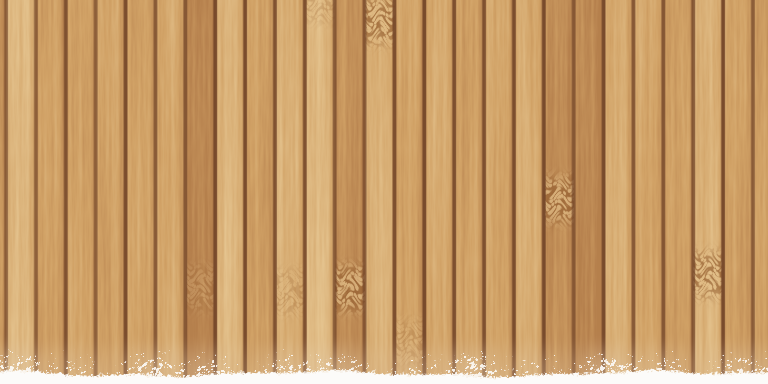
Write a WebGL 1 fragment shader that draws this texture.

```glsl
precision highp float;
uniform vec2 u_resolution;

// Layout, in canvas heights
const float PITCH = 0.0778;
const float FIRST_SEAM = 0.0165;
const float TORN_EDGE = 0.027;
const float WEAR_TOP = 0.135;

// Slat character, by slat number from the left
const vec4 DARK_SLATS = vec4(7.0, 12.0, 19.0, 20.0);
const vec4 LIGHT_SLATS = vec4(1.0, 8.0, 11.0, 24.0);
const vec4 KNOT_SLATS = vec4(12.0, 13.0, 19.0, 24.0);
const vec4 KNOT_HEIGHTS = vec4(0.25, 0.945, 0.48, 0.285);
const vec4 FAINT_SLATS = vec4(7.0, 10.0, 11.0, 14.0);
const vec4 FAINT_HEIGHTS = vec4(0.25, 0.24, 1.0, 0.11);
const float KNOT_SIZE = 0.062;
const float GRAIN = 0.16;

const vec3 WOOD_DARK = vec3(0.71, 0.50, 0.30);
const vec3 WOOD_MID = vec3(0.82, 0.635, 0.40);
const vec3 WOOD_LIGHT = vec3(0.89, 0.755, 0.545);
const vec3 SEAM = vec3(0.47, 0.29, 0.17);
const vec3 KNOT_BROWN = vec3(0.57, 0.36, 0.18);
const vec3 HAZE = vec3(0.88, 0.78, 0.65);
const vec3 PAPER = vec3(0.99, 0.985, 0.975);

float hash(vec2 p) {
  return fract(sin(dot(p, vec2(127.1, 311.7))) * 43758.5);
}

// Distance to the nearest scattered point
float cellular(vec2 p) {
  vec2 cell = floor(p);
  float nearest = 2.0;
  for (int j = -1; j <= 1; j++) {
    for (int i = -1; i <= 1; i++) {
      vec2 c = cell + vec2(float(i), float(j));
      vec2 point = c + vec2(hash(c), hash(c + 41.3));
      nearest = min(nearest, distance(p, point));
    }
  }
  return nearest;
}

// 1 in each component whose slat number equals id
vec4 matches(vec4 slats, float id) {
  return 1.0 - step(0.5, abs(slats - id));
}

float knotMask(vec4 slats, vec4 heights, float id, float y) {
  vec4 d = (heights - y) / KNOT_SIZE;
  return dot(matches(slats, id), exp(-d * d * d * d));
}

// Long fibres from layered sines, drifting slowly along the slat
float fibres(float u, float y, float id) {
  float sum = 0.0;
  float freq = 7.0;
  for (int i = 0; i < 4; i++) {
    float seed = 6.283 * hash(vec2(id, float(i) + 3.0));
    float drift = 0.7 * sin(y * 4.0 + seed * 3.0);
    float strength = 0.65 + 0.35 * sin(y * (5.0 + freq * 0.3) + seed * 5.0);
    sum += strength * sin(u * freq + seed + drift);
    freq *= 1.73;
  }
  return sum * 0.4;
}

vec3 woodColor(float tone) {
  vec3 low = mix(WOOD_DARK, WOOD_MID, clamp(tone * 2.0, 0.0, 1.0));
  return mix(low, WOOD_LIGHT, clamp(tone * 2.0 - 1.0, 0.0, 1.15));
}

void main() {
  vec2 p = gl_FragCoord.xy / u_resolution.y;
  float pixel = 1.0 / u_resolution.y;
  float s = (p.x - FIRST_SEAM) / PITCH + 1.0;
  float id = floor(s);
  float u = fract(s);

  // Slat tone, fibres and short flecks
  float tone = 0.42 + 0.32 * hash(vec2(id, 9.0));
  tone += 0.25 * dot(matches(LIGHT_SLATS, id), vec4(1.0));
  tone -= 0.38 * dot(matches(DARK_SLATS, id), vec4(1.0));
  float fleck = cellular(vec2(p.x * 170.0, p.y * 13.0)) - 0.45;
  tone += GRAIN * (fibres(u, p.y, id) + 0.9 * fleck);
  tone += 0.05 * sin(p.y * 5.0 + id * 2.4);
  tone -= 0.28 * smoothstep(0.72, 1.0, u);
  vec3 color = woodColor(tone);

  // Knots: brown bands broken by pale curls
  float knot = knotMask(KNOT_SLATS, KNOT_HEIGHTS, id, p.y)
             + 0.35 * knotMask(FAINT_SLATS, FAINT_HEIGHTS, id, p.y);
  vec2 curl = vec2(u * 5.0 + sin(p.y * 120.0 + id) * 0.5, p.y * 75.0 + sin(u * 9.0));
  float curls = smoothstep(0.25, 0.65, cellular(curl));
  color = mix(color, mix(WOOD_LIGHT, KNOT_BROWN, curls), 0.65 * knot);

  // Seams, with a wider shadow on the left side
  float offset = u > 0.5 ? (1.0 - u) * 0.75 : u;
  float soft = max(0.06, pixel / PITCH);
  float seamStrength = 0.72 + 0.28 * hash(vec2(floor(s + 0.5), 5.0));
  float seam = 1.0 - smoothstep(0.025, 0.025 + soft, offset);
  color = mix(color, SEAM, seam * seamStrength);

  // Worn lower edge: haze, chips, then a ragged tear
  vec2 w = p + 0.006 * sin(p.yx * vec2(70.0, 43.0));
  float ragged = 0.5 * cellular(w * vec2(38.0, 60.0)) + 0.5 * cellular(w * 125.0);
  float fade = 1.0 - smoothstep(TORN_EDGE, WEAR_TOP, p.y);
  float patches = 0.75 + 0.2 * sin(p.x * 16.0 + 0.9) + 0.15 * sin(p.x * 37.0);
  color = mix(color, HAZE, 0.45 * fade * patches);
  float limit = 0.43 * fade * patches - 0.05;
  float chips = 1.0 - smoothstep(limit - 0.04, limit + 0.04, ragged);
  float edge = TORN_EDGE + 0.006 * sin(p.x * 7.0 + 2.0) + 0.003 * sin(p.x * 23.0)
             + 0.018 * (ragged - 0.45);
  float torn = 1.0 - smoothstep(edge - pixel, edge + pixel, p.y);
  gl_FragColor = vec4(mix(color, PAPER, max(chips * 0.9, torn)), 1.0);
}
```
